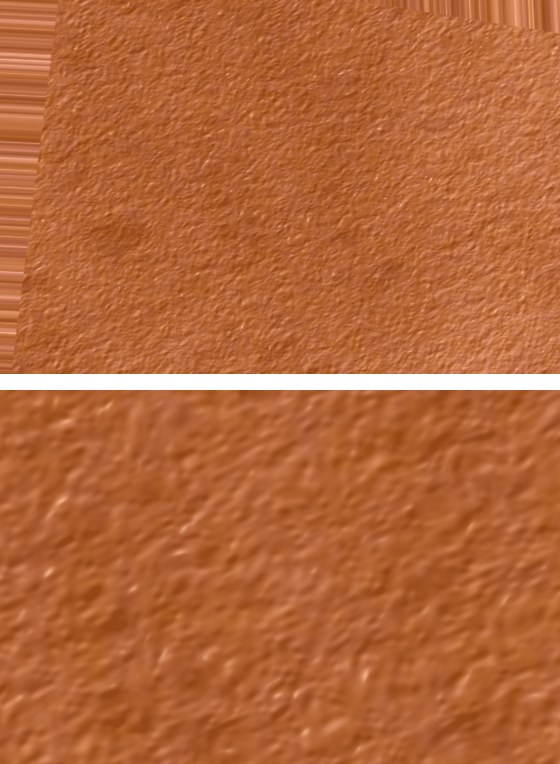
Top, the full canvas; bottom, a detail of the centre.
Write a WebGL 2 fragment shader that draws this texture.

```glsl
#version 300 es
precision highp float;
// Close view of grained tan skin, with smeared streak bands along the left and upper right edges.

uniform vec2 u_resolution;
out vec4 fragColor;

// Palette
const vec3 DEEP = vec3(0.605, 0.295, 0.115);
const vec3 MID = vec3(0.720, 0.407, 0.226);
const vec3 LIGHT = vec3(0.855, 0.550, 0.385);
const vec3 GLINT = vec3(0.12, 0.16, 0.17);
const vec3 PINK_SHIFT = vec3(0.010, 0.015, 0.095);

// Relief: angles in radians, frequencies per canvas height
const float GRAIN_ANGLE = 0.72;
const float FURROW_ANGLE = 0.30;
const float CROSS_ANGLE = 1.35;
const vec2 GRAIN_FREQ = vec2(62.0, 100.0);
const vec2 FINE_FREQ = vec2(115.0, 185.0);
const vec2 FURROW_FREQ = vec2(20.0, 62.0);
const vec2 CROSS_FREQ = vec2(46.0, 92.0);
const vec2 LIGHT_STEP = vec2(-0.0032, 0.0042);
const float RELIEF_GAIN = 0.66;

// Glints: cells per canvas height, half length and half width in cells
const float GLINT_CELLS = 42.0;
const vec2 GLINT_SIZE = vec2(0.30, 0.125);

// Borders: position at the start and slope
const vec2 LEFT_EDGE = vec2(0.030, 0.126);
const vec2 TOP_EDGE = vec2(1.150, -0.160);
const float STREAK_TILT = 0.05;

float hash(vec2 p) {
    return fract(sin(dot(p, vec2(127.1, 311.7))) * 43758.5453);
}

float noise(vec2 p) {
    vec2 cell = floor(p);
    vec2 f = fract(p);
    f = f * f * (3.0 - 2.0 * f);
    float low = mix(hash(cell), hash(cell + vec2(1.0, 0.0)), f.x);
    float high = mix(hash(cell + vec2(0.0, 1.0)), hash(cell + vec2(1.0, 1.0)), f.x);
    return mix(low, high, f.y);
}

vec2 turn(vec2 p, float angle) {
    float c = cos(angle), s = sin(angle);
    return vec2(c * p.x + s * p.y, c * p.y - s * p.x);
}

// Noise stretched along a direction
float fibre(vec2 p, float angle, vec2 freq) {
    return noise(turn(p, angle) * freq + 137.0);
}

// Short rounded grains, broken by shallow folds in two directions
float skinHeight(vec2 p) {
    float grain = fibre(p, GRAIN_ANGLE, GRAIN_FREQ);
    float fine = fibre(p, GRAIN_ANGLE - 0.25, FINE_FREQ);
    float furrow = fibre(p, FURROW_ANGLE, FURROW_FREQ);
    float cross = fibre(p, CROSS_ANGLE, CROSS_FREQ);
    return 0.75 * grain + 0.48 * fine + 0.55 * furrow + 0.48 * cross;
}

// Scattered short dashes of varied strength, one per cell
float glints(vec2 p) {
    vec2 q = p * GLINT_CELLS;
    float sum = 0.0;
    for (int j = -1; j <= 1; j++) {
        for (int i = -1; i <= 1; i++) {
            vec2 cell = floor(q) + vec2(i, j);
            vec2 centre = cell + vec2(hash(cell + 3.1), hash(cell + 8.7));
            float angle = GRAIN_ANGLE + 1.1 * (hash(cell + 15.3) - 0.5);
            vec2 d = turn(q - centre, angle) / GLINT_SIZE;
            float strength = hash(cell + 22.9);
            sum += strength * strength * exp(-1.6 * dot(d, d));
        }
    }
    return sum;
}

vec3 ramp(float tone) {
    vec3 shade = mix(DEEP, MID, clamp(tone * 2.0, -0.15, 1.0));
    return mix(shade, LIGHT, clamp(tone * 2.0 - 1.0, 0.0, 1.1));
}

vec3 skin(vec2 p) {
    // Gentle warp bends and breaks the rows of grains
    vec2 q = p + 0.010 * (vec2(noise(p * 23.0), noise(p * 23.0 + 51.0)) - 0.5);
    float height = skinHeight(q);
    float relief = height - skinHeight(q + LIGHT_STEP);

    // Broad light and dark patches
    float patches = noise(p * 3.2 + 9.0) * 0.6 + noise(p * 8.0 + 4.0) * 0.4 - 0.5;
    vec2 fromCentre = p - vec2(0.74, 0.60);
    float broad = 0.32 * patches + 0.16 * smoothstep(0.9, 1.5, p.x)
                - 0.13 * exp(-5.0 * dot(fromCentre, fromCentre));

    // Soft dark dashes, present only in places
    float dash = smoothstep(0.58, 0.90, fibre(q, FURROW_ANGLE, vec2(13.0, 46.0)));
    float dashShade = dash * smoothstep(0.25, 0.70, noise(p * 11.0 + 70.0));

    float glint = glints(q);
    float tone = 0.47 + broad + RELIEF_GAIN * relief + 0.20 * (height - 1.13)
               - 0.24 * dashShade + 0.24 * glint;
    float tint = 0.5 * noise(p * 26.0 + 20.0) + 0.5 * noise(p * 75.0 + 33.0) - 0.5;
    return ramp(tone) + PINK_SHIFT * tint + GLINT * glint * smoothstep(-0.05, 0.35, relief);
}

// One colour for each position along a border
vec3 streak(float along, float seed) {
    float wide = noise(vec2(along * 24.0, seed));
    float medium = noise(vec2(along * 85.0, seed + 7.0));
    float thin = noise(vec2(along * 190.0, seed + 13.0));
    float tone = 0.48 + 0.40 * (wide - 0.5) + 0.60 * (medium - 0.5) + 0.65 * (thin - 0.5);
    float tint = noise(vec2(along * 60.0, seed + 29.0)) - 0.42;
    return ramp(tone) + PINK_SHIFT * tint + GLINT * smoothstep(0.78, 0.98, thin) * medium;
}

void main() {
    vec2 p = gl_FragCoord.xy / u_resolution.y;
    float soft = 1.2 / u_resolution.y;
    vec3 colour = skin(p);
    // Smeared bands outside the slanted borders
    float topGap = p.y - (TOP_EDGE.x + TOP_EDGE.y * p.x);
    colour = mix(colour, streak(p.x + STREAK_TILT * p.y, 3.0) + 0.025, smoothstep(-soft, soft, topGap));
    float leftGap = LEFT_EDGE.x + LEFT_EDGE.y * p.y - p.x;
    colour = mix(colour, streak(p.y + STREAK_TILT * p.x, 41.0), smoothstep(-soft, soft, leftGap));
    fragColor = vec4(clamp(colour, 0.0, 1.0), 1.0);
}
```
